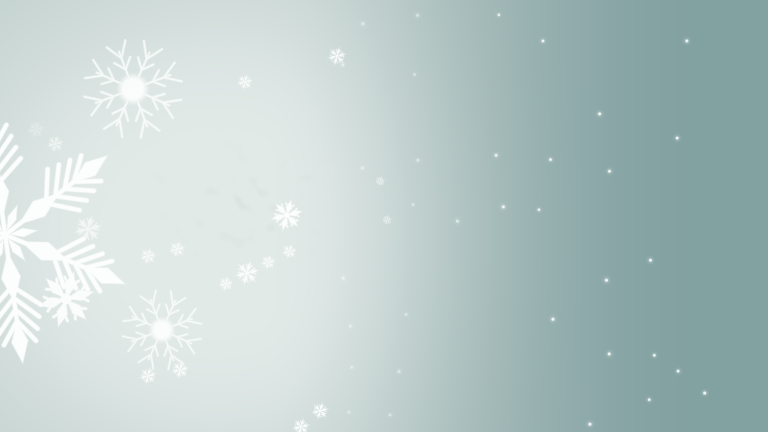
Write a WebGL 1 fragment shader that draws this background.

```glsl
precision highp float;
// Winter backdrop: a pale glow at the left fades to grey teal at the right.
// Snowflakes are distance functions folded into one arm by rotational symmetry;
// tiny specks are scattered over a jittered grid.

uniform vec2 u_resolution;

vec2 hash2(vec2 p) {
  return fract(sin(vec2(dot(p, vec2(127.1, 311.7)), dot(p, vec2(269.5, 183.3)))) * 43758.5);
}

float gradientNoise(vec2 p) {
  vec2 i = floor(p), f = fract(p), u = f * f * (3.0 - 2.0 * f);
  vec2 r = vec2(1.0, 0.0);
  float a = dot(hash2(i) * 2.0 - 1.0, f);
  float b = dot(hash2(i + r.xy) * 2.0 - 1.0, f - r.xy);
  float c = dot(hash2(i + r.yx) * 2.0 - 1.0, f - r.yx);
  float d = dot(hash2(i + r.xx) * 2.0 - 1.0, f - r.xx);
  return mix(mix(a, b, u.x), mix(c, d, u.x), u.y);
}

// Coverage of a shape whose distance is given in canvas heights
float cover(float d) {
  float soft = 0.8 / u_resolution.y + 0.0006;
  return 1.0 - smoothstep(-soft, soft, d);
}

// Fold the plane into one mirrored arm that lies along +x
vec2 foldArms(vec2 p, float arms, float turn) {
  float sector = 6.28319 / arms;
  float a = mod(atan(p.y, p.x) - turn + 0.5 * sector, sector) - 0.5 * sector;
  return length(p) * vec2(cos(a), abs(sin(a)));
}

float segment(vec2 p, vec2 a, vec2 b) {
  vec2 ab = b - a;
  return length(p - a - ab * clamp(dot(p - a, ab) / dot(ab, ab), 0.0, 1.0));
}

float rhombus(vec2 p, float centre, vec2 halfSize) {
  vec2 q = abs(p - vec2(centre, 0.0)) / halfSize;
  return (q.x + q.y - 1.0) * halfSize.x * halfSize.y / length(halfSize);
}

// Lacy flake: eight forked arms around a soft disc
float lacyFlake(vec2 p, float radius) {
  vec2 q = foldArms(p / radius, 8.0, 0.36);
  float d = segment(q, vec2(0.2, 0.0), vec2(0.8, 0.0));
  d = min(d, segment(q, vec2(0.66, 0.0), vec2(0.97, 0.2)));
  d = min(d, segment(q, vec2(0.42, 0.0), vec2(0.62, 0.17)));
  float disc = 1.0 - smoothstep(0.18, 0.36, length(q));
  return max(0.85 * cover((d - 0.022) * radius), 0.95 * disc);
}

// Crystal flake: six barbed arms with diamond tips
float crystalFlake(vec2 p, float radius) {
  vec2 q = foldArms(p / radius, 6.0, 0.66);
  float d = min(rhombus(q, 0.83, vec2(0.17, 0.065)), rhombus(q, 0.33, vec2(0.2, 0.075)));
  d = min(d, segment(q, vec2(0.0), vec2(0.8, 0.0)) - 0.018);
  for (int i = 0; i < 4; i++) {
    float k = float(i), base = 0.4 + 0.09 * k;
    d = min(d, segment(q, vec2(base, 0.0), vec2(base + 0.17, 0.2 - 0.025 * k)) - 0.018);
  }
  vec2 between = foldArms(p / radius, 6.0, 1.184);
  d = min(d, rhombus(between, 0.14, vec2(0.11, 0.035)));
  return cover(d * radius);
}

// Petal flake: six pointed petals with short side barbs
float petalFlake(vec2 p, float radius) {
  vec2 q = foldArms(p / radius, 6.0, 0.25);
  float d = min(rhombus(q, 0.52, vec2(0.5, 0.2)), length(q) - 0.2);
  d = min(d, segment(q, vec2(0.45, 0.0), vec2(0.74, 0.26)) - 0.05);
  return cover(d * radius);
}

// Glowing specks, crowded and dim near the middle, sparse and bright at the right
float specks(vec2 p) {
  vec2 cell = floor(p / 0.11);
  vec2 jitter = hash2(cell + 7.0), pick = hash2(cell + 31.0);
  vec2 centre = (cell + 0.15 + 0.7 * jitter) * 0.11;
  float toRight = smoothstep(0.95, 1.25, centre.x);
  float present = step(pick.x, mix(0.62, 0.32, toRight));
  present *= step(0.75, centre.x) * step(centre.x, 1.66);
  float r = length(p - centre), size = mix(0.0022, 0.0032, pick.y);
  float light = cover(r - size) + 0.35 * exp(-r * r / (size * size * 5.0));
  return present * min(light, 1.0) * mix(0.5, 0.9, toRight);
}

void main() {
  vec2 p = gl_FragCoord.xy / u_resolution.y;

  // Backdrop: horizontal fade plus shading around the pale glow
  float fade = smoothstep(0.6, 1.65, p.x);
  vec3 color = mix(vec3(0.885, 0.917, 0.908), vec3(0.51, 0.63, 0.63), fade);
  float rim = smoothstep(0.2, 0.85, length((p - vec2(0.5, 0.46)) * vec2(0.9, 1.0)));
  color -= vec3(0.125, 0.1, 0.1) * rim * (1.0 - fade);

  // Faint grey smudges left of the middle
  vec2 m = (p - vec2(0.58, 0.53)) / vec2(0.14, 0.1);
  color -= 0.03 * exp(-dot(m, m)) * smoothstep(0.12, 0.4, gradientNoise(p * 28.0));

  // Large flakes
  float snow = crystalFlake(p - vec2(0.012, 0.456), 0.3);
  snow = max(snow, lacyFlake(p - vec2(0.308, 0.794), 0.115));
  snow = max(snow, lacyFlake(p - vec2(0.375, 0.236), 0.093));
  snow = max(snow, 0.95 * petalFlake(p - vec2(0.153, 0.308), 0.065));
  snow = max(snow, petalFlake(p - vec2(0.664, 0.502), 0.035));
  snow = max(snow, 0.65 * petalFlake(p - vec2(0.204, 0.47), 0.03));

  // Rising trail and pairs of small flakes
  for (int i = 0; i < 4; i++) {
    float k = float(i);
    float size = i == 1 ? 0.026 : 0.015;
    snow = max(snow, 0.9 * petalFlake(p - vec2(0.523, 0.343) - k * vec2(0.049, 0.025), size));
  }
  for (int i = 0; i < 2; i++) {
    float k = float(i);
    snow = max(snow, 0.8 * petalFlake(p - vec2(0.343 + 0.067 * k, 0.407 + 0.016 * k), 0.017));
    snow = max(snow, 0.9 * petalFlake(p - vec2(0.343 + 0.074 * k, 0.13 + 0.014 * k), 0.018));
    snow = max(snow, 0.95 * petalFlake(p - vec2(0.697 + 0.044 * k, 0.012 + 0.037 * k), 0.018));
    snow = max(snow, 0.9 * petalFlake(p - vec2(0.567 + 0.213 * k, 0.81 + 0.06 * k), 0.016 + 0.004 * k));
    snow = max(snow, 0.65 * petalFlake(p - vec2(0.88 + 0.016 * k, 0.581 - 0.09 * k), 0.01));
    snow = max(snow, (0.3 + 0.3 * k) * petalFlake(p - vec2(0.083 + 0.045 * k, 0.7 - 0.033 * k), 0.018));
  }

  snow = max(snow, specks(p));
  gl_FragColor = vec4(mix(color, vec3(0.985, 0.995, 0.99), snow), 1.0);
}
```
